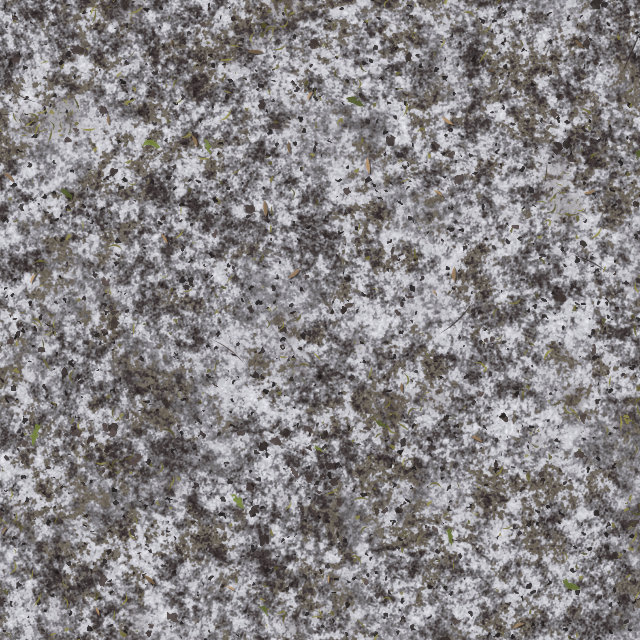
Write a Shadertoy shader that draws this texture.

```glsl
// Weathered stone ground: pale lacy lichen crust over dark, earthy rock.
// Unit-variance noise drives a colour ramp; scattered lens shapes add
// pits, flakes, moss strands, straw, twigs and small green leaves.

const vec3 DARK_ROCK  = vec3(0.29, 0.26, 0.26);
const vec3 MID_ROCK   = vec3(0.44, 0.43, 0.44);
const vec3 GREY_CRUST = vec3(0.58, 0.57, 0.60);
const vec3 PALE_CRUST = vec3(0.76, 0.76, 0.785);
const vec3 EARTH      = vec3(0.43, 0.395, 0.335);
const vec3 PIT        = vec3(0.15, 0.13, 0.13);
const vec3 BARK       = vec3(0.26, 0.22, 0.21);
const vec3 MOSS       = vec3(0.47, 0.45, 0.22);
const vec3 STRAW      = vec3(0.62, 0.50, 0.37);
const vec3 LEAF       = vec3(0.44, 0.50, 0.23);

float hash(vec2 p) {
    return fract(sin(dot(p, vec2(127.1, 311.7))) * 43758.5453);
}

mat2 rotation(float angle) {
    float c = cos(angle), s = sin(angle);
    return mat2(c, s, -s, c);
}

float noise(vec2 p) {
    vec2 i = floor(p), f = fract(p);
    f = f * f * (3.0 - 2.0 * f);
    float low  = mix(hash(i), hash(i + vec2(1, 0)), f.x);
    float high = mix(hash(i + vec2(0, 1)), hash(i + vec2(1, 1)), f.x);
    return mix(low, high, f.y);
}

// Layered noise with mean 0 and a standard deviation near 1
float fbm(vec2 p, int octaves, float gain) {
    float sum = 0.0, power = 0.0, amplitude = 1.0;
    for (int i = 0; i < octaves; i++) {
        sum += amplitude * (noise(p) - 0.5);
        power += amplitude * amplitude;
        amplitude *= gain;
        p = rotation(0.65) * p * 2.0 + 17.3;
    }
    return 4.67 * sum / sqrt(power);
}

// Scattered bent lenses, one per cell at most: x = coverage, y = random tone
vec2 scatter(vec2 p, float cells, vec2 halfSize, float bend, float density, float seed, float px) {
    vec2 home = floor(p * cells);
    vec2 result = vec2(0.0);
    for (int y = -1; y <= 1; y++)
    for (int x = -1; x <= 1; x++) {
        vec2 cell = home + vec2(x, y);
        vec2 id = cell + seed;
        if (hash(id + 3.7) > density) continue;
        vec2 centre = (cell + vec2(hash(id), hash(id + 41.3))) / cells;
        vec2 q = rotation(6.283 * hash(id + 7.9)) * (p - centre);
        vec2 size = halfSize * mix(0.5, 1.4, hash(id + 23.1));
        float u = q.x / size.x;
        float v = q.y + bend * (hash(id + 11.7) - 0.5) * size.x * u * u;
        float edge = abs(v) - size.y * (1.0 - u * u);
        float cover = 1.0 - smoothstep(-px, px, edge);
        if (cover > result.x) result = vec2(cover, hash(id + 57.9));
    }
    return result;
}

// Paint one scattered layer, varying its brightness from piece to piece
vec3 paint(vec3 base, vec3 tint, vec2 layer, float opacity) {
    return mix(base, tint * mix(0.65, 1.3, layer.y), layer.x * opacity);
}

vec3 stone(vec2 p) {
    float broad = fbm(p * 7.0 + 2.3, 3, 0.9);
    float lace  = fbm(p * 46.0, 4, 0.95);
    float worn  = smoothstep(0.1, 1.6, fbm(p * 9.0 + 31.0, 2, 0.7));
    float h = 0.2 + 0.33 * broad + lace * mix(1.02, 0.65, worn);

    // Ramp from bare rock to thick crust
    vec3 color = mix(DARK_ROCK, MID_ROCK, smoothstep(-1.6, -0.5, h));
    color = mix(color, GREY_CRUST, smoothstep(-0.5, 0.3, h));
    color = mix(color, PALE_CRUST, smoothstep(0.3, 1.15, h));
    color += 0.05 * (max(h - 1.15, 0.0) + min(h + 1.5, 0.0));

    // Earth stains the lower, barer parts
    float stain = fbm(p * 12.0 + 53.0, 4, 0.9);
    float bare = smoothstep(-1.6, -0.8, h) * (1.0 - smoothstep(-0.2, 0.4, h));
    color = mix(color, EARTH, 0.8 * bare * smoothstep(0.1, 1.2, stain));

    // Fine mineral grain
    return color + 0.12 * (noise(p * 340.0 + 5.0) - 0.5);
}

void mainImage(out vec4 fragColor, in vec2 fragCoord) {
    vec2 p = fragCoord / iResolution.y;
    float px = 0.7 / iResolution.y;
    vec2 ragged = p + 0.006 * (vec2(noise(p * 210.0), noise(p * 210.0 + 6.1)) - 0.5);

    // Clump masks keep moss and bark in loose groups
    float mossy = smoothstep(0.9, 2.0, fbm(p * 11.0 + 71.0, 2, 0.8));
    float barky = smoothstep(1.1, 2.2, fbm(p * 10.0 + 97.0, 2, 0.8));

    vec3 color = stone(p);
    color = mix(color, BARK, 0.25 * mossy);
    color = paint(color, BARK, scatter(ragged, 52.0, vec2(0.0075, 0.005), 0.4, 0.03 + 0.6 * barky, 13.0, px), 0.85);
    color = paint(color, PIT, scatter(ragged, 52.0, vec2(0.0036, 0.0027), 0.5, 0.35, 29.0, px), 0.85);

    // Plant litter, from thin strands to leaves
    color = paint(color, MOSS, scatter(p, 54.0, vec2(0.009, 0.0012), 1.4, 0.04 + 0.75 * mossy, 47.0, px), 0.85);
    color = paint(color, MOSS, scatter(ragged, 48.0, vec2(0.004, 0.002), 1.0, 0.06 + 0.5 * mossy, 61.0, px), 0.8);
    color = paint(color, BARK, scatter(p, 5.0, vec2(0.03, 0.001), 0.3, 0.25, 83.0, px), 0.8);
    float shadow = scatter(p + vec2(-0.002, 0.002), 9.0, vec2(0.0095, 0.0023), 0.4, 0.35, 101.0, px).x;
    color *= 1.0 - 0.5 * shadow;
    color = paint(color, STRAW, scatter(p, 9.0, vec2(0.0095, 0.0023), 0.4, 0.35, 101.0, px), 0.9);
    color = paint(color, LEAF, scatter(ragged, 7.0, vec2(0.013, 0.0038), 0.8, 0.22, 127.0, px), 0.9);

    fragColor = vec4(clamp(color, 0.0, 1.0), 1.0);
}
```
